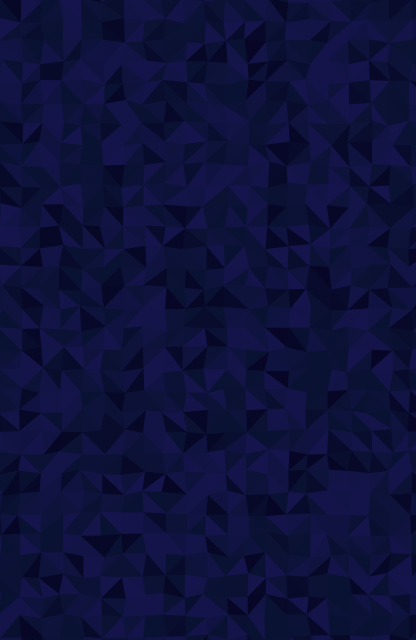
A WebGL 2 fragment shader for this background:

```glsl
#version 300 es
precision highp float;
// Dark navy and indigo low-poly mosaic: a jittered grid of squares split into flat triangles.

uniform vec2 u_resolution;
out vec4 fragColor;

float hash(vec2 p) {
  return fract(sin(dot(p, vec2(127.1, 311.7))) * 43758.5453);
}

// Grid corner, nudged off its regular place
vec2 corner(vec2 id) {
  return id + 0.28 * (vec2(hash(id + 17.3), hash(id + 61.9)) - 0.5);
}

// Signed distance to the line a-b, positive on its right
float edge(vec2 p, vec2 a, vec2 b) {
  vec2 along = normalize(b - a);
  return dot(p - a, vec2(along.y, -along.x));
}

// Distance to a counter-clockwise triangle, negative inside
float triangle(vec2 p, vec2 a, vec2 b, vec2 c) {
  return max(edge(p, a, b), max(edge(p, b, c), edge(p, c, a)));
}

// Near-black through navy to indigo
vec3 shade(float tone) {
  vec3 midnight = vec3(0.027, 0.025, 0.150);
  vec3 navy = vec3(0.040, 0.070, 0.200);
  vec3 indigo = vec3(0.081, 0.080, 0.297);
  vec3 color = mix(midnight, navy, smoothstep(0.0, 0.25, tone));
  return mix(color, indigo, smoothstep(0.25, 1.0, tone));
}

void main() {
  // Grid units, measured from the top left corner
  float cellSize = u_resolution.x / 20.25;
  vec2 p = (gl_FragCoord.xy - vec2(0.0, u_resolution.y)) / cellSize;
  float pixel = 1.0 / cellSize;

  // Blend the triangles of the nearby cells by their pixel coverage
  vec4 sum = vec4(0.0);
  for (int y = -1; y <= 1; y++) {
    for (int x = -1; x <= 1; x++) {
      vec2 id = floor(p) + vec2(x, y);
      vec2 a = corner(id);
      vec2 b = corner(id + vec2(1.0, 0.0));
      vec2 c = corner(id + vec2(1.0, 1.0));
      vec2 d = corner(id + vec2(0.0, 1.0));

      // The split runs along either diagonal
      bool flip = hash(id + 5.7) < 0.5;
      vec2 start = flip ? b : a;
      vec2 end = flip ? d : c;
      float first = triangle(p, start, flip ? c : b, end);
      float second = triangle(p, start, end, flip ? a : d);

      float cover1 = clamp(0.5 - first / pixel, 0.0, 1.0);
      float cover2 = clamp(0.5 - second / pixel, 0.0, 1.0);
      sum += cover1 * vec4(shade(hash(id + 31.4)), 1.0);
      sum += cover2 * vec4(shade(hash(id + 83.2)), 1.0);
    }
  }
  fragColor = vec4(sum.rgb / max(sum.a, 0.001), 1.0);
}
```
